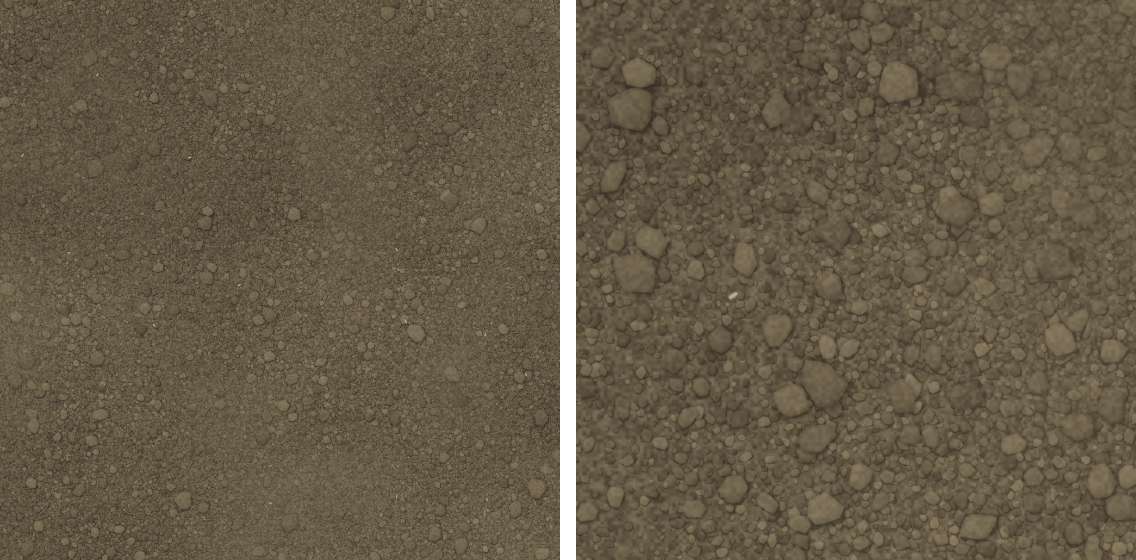
Left: the whole. Right: its middle third, enlarged.
Give the GLSL for this texture, as a Shadertoy shader.

```glsl
const vec3 DARK_SOIL = vec3(0.265, 0.230, 0.176);
const vec3 LIGHT_DUST = vec3(0.525, 0.472, 0.368);
const vec3 FLECK_COLOR = vec3(0.74, 0.70, 0.60);
const vec3 STRAW_COLOR = vec3(0.54, 0.43, 0.25);
const vec2 LIGHT_DIR = vec2(-0.5, 0.866);
const int STONE_LAYERS = 5;
const float FINEST_CELL = 0.0066;
const float LAYER_GROWTH = 1.55;
const float FINEST_SHARE = 0.90;
const float SHARE_FALLOFF = 0.64;
const float SOIL_TONE = 0.41;
const float STONE_TONE = 0.51;
const float STONE_VARIATION = 0.38;
const float SHADOW_DEPTH = 0.36;
const float GRAIN_CONTRAST = 0.55;
const float TONE_PIVOT = 0.385;
const float TONE_MEAN = 0.47;
const float TONE_GAIN = 1.5;
const float EDGE_SOFTNESS = 0.0007;
const float TAU = 6.2832;

vec4 hash4(vec2 p) {
    vec4 q = fract(p.xyxy * vec4(0.1031, 0.1030, 0.0973, 0.1099));
    q += dot(q, q.wzxy + 33.33);
    return fract((q.xxyz + q.yzzw) * q.zywx);
}

float valueNoise(vec2 p) {
    vec2 i = floor(p), f = fract(p);
    f = f * f * (3.0 - 2.0 * f);
    float low = mix(hash4(i).x, hash4(i + vec2(1, 0)).x, f.x);
    float high = mix(hash4(i + vec2(0, 1)).x, hash4(i + vec2(1, 1)).x, f.x);
    return mix(low, high, f.y);
}

float fbm(vec2 p) {
    float sum = 0.0, weight = 0.5;
    for (int i = 0; i < 4; i++) {
        sum += weight * valueNoise(p);
        p = mat2(1.6, 1.2, -1.2, 1.6) * p + 17.3;
        weight *= 0.5;
    }
    return sum / 0.9375;
}

vec2 direction(float angle) {
    return vec2(cos(angle), sin(angle));
}

// Rounded irregular polygon: 1 on the outline, 0 at the centre
float stoneShape(vec2 p, float seed) {
    float facet = 0.0;
    for (int k = 0; k < 6; k++) {
        float h = fract(seed * (13.7 + 7.31 * float(k)));
        vec2 side = direction((float(k) + 0.7 * h + seed) * TAU / 6.0);
        facet = max(facet, dot(p, side) / (0.70 + 0.30 * fract(h * 9.7)));
    }
    return mix(length(p), facet, 0.75);
}

// One layer of scattered stones, each with its contact shadow
float addStones(float tone, vec2 uv, float cell, float share, float layer, float grain, float soft) {
    vec2 home = floor(uv / cell);
    for (int j = -1; j <= 1; j++)
    for (int i = -1; i <= 1; i++) {
        vec2 id = home + vec2(i, j);
        vec4 place = hash4(id + 71.0 * layer);
        vec4 look = hash4(id + 71.0 * layer + 391.0);
        vec2 centre = (id + 0.5 + 0.7 * (place.xy - 0.5)) * cell;
        float clump = smoothstep(0.1, 0.85, valueNoise(centre * 9.0 + 5.0));
        if (place.z > share * (0.45 + 1.1 * clump)) continue;

        float radius = cell * mix(0.27, 0.50, look.x * look.x);
        vec2 offset = (uv - centre) / radius;
        if (dot(offset, offset) > 2.6) continue;
        vec2 axis = direction(look.y * TAU);
        vec2 local = vec2(dot(offset, axis), dot(offset, vec2(-axis.y, axis.x)));
        local.y *= mix(1.0, 1.5, look.z);
        float d = stoneShape(local, place.w);

        float lit = dot(offset, LIGHT_DIR);
        float cover = 1.0 - smoothstep(-soft, soft, (d - 1.0) * radius);
        cover *= mix(0.55, 1.0, smoothstep(0.0, 0.5, look.w));
        float shadow = 1.0 - smoothstep(0.95, 1.4, d);
        tone -= SHADOW_DEPTH * shadow * clamp(0.6 - 0.4 * lit, 0.2, 1.0);
        tone = max(tone, 0.05);
        float spread = STONE_VARIATION * mix(1.0, 0.55, layer / 4.0);
        float face = STONE_TONE + spread * (fract(look.w * 17.3) - 0.5);
        face += 0.09 * lit - 0.12 * smoothstep(0.7, 1.0, d) + 0.5 * grain;
        tone = mix(tone, face + 0.01 * layer, cover);
    }
    return tone;
}

// Sparse slivers: x is coverage, y picks fleck or straw
vec2 sliver(vec2 uv, float cell, float soft) {
    vec2 id = floor(uv / cell);
    vec4 h = hash4(id + 613.0);
    vec4 kind = hash4(id + 927.0);
    vec2 p = uv - (id + 0.3 + 0.4 * h.xy) * cell;
    vec2 axis = direction(h.z * TAU);
    float straw = step(0.55, kind.x);
    float reach = mix(0.0018, 0.009, straw);
    float along = dot(p, axis);
    float across = dot(p, vec2(-axis.y, axis.x)) + 12.0 * along * along * straw;
    float d = length(vec2(max(abs(along) - reach, 0.0), across)) - mix(0.0011, 0.0004, straw);
    float cover = 1.0 - smoothstep(-soft, soft, d);
    return vec2(cover * step(h.w, 0.14), straw);
}

void mainImage(out vec4 fragColor, in vec2 fragCoord) {
    vec2 uv = fragCoord / iResolution.y;
    float soft = max(EDGE_SOFTNESS, 0.6 / iResolution.y);

    // Soil with fine grit
    float grain = 0.65 * valueNoise(uv * 470.0) + 0.35 * valueNoise(uv * 230.0 + 31.0) - 0.5;
    grain *= GRAIN_CONTRAST;
    float tone = SOIL_TONE + grain;

    // Stones from fine to coarse
    float cell = FINEST_CELL;
    float share = FINEST_SHARE;
    for (int k = 0; k < STONE_LAYERS; k++) {
        tone = addStones(tone, uv, cell, share, float(k), grain, soft);
        cell *= LAYER_GROWTH;
        share *= SHARE_FALLOFF;
    }

    // Dust veils and broad damp patches
    float dust = smoothstep(0.48, 0.78, fbm(uv * vec2(5.0, 7.0) + 3.0));
    tone = mix(tone, 0.48 + 0.7 * grain, 0.4 * dust);
    tone += 0.24 * (fbm(uv * vec2(3.0, 4.5) + 40.0) - 0.5);
    tone = TONE_MEAN + TONE_GAIN * (tone - TONE_PIVOT);
    vec3 color = mix(DARK_SOIL, LIGHT_DUST, clamp(tone, -0.25, 1.25));

    // Pale flecks and dry straw
    vec2 bit = sliver(uv, 0.075, soft);
    color = mix(color, mix(FLECK_COLOR, STRAW_COLOR, bit.y), bit.x * mix(0.9, 0.6, bit.y));
    fragColor = vec4(color, 1.0);
}
```
